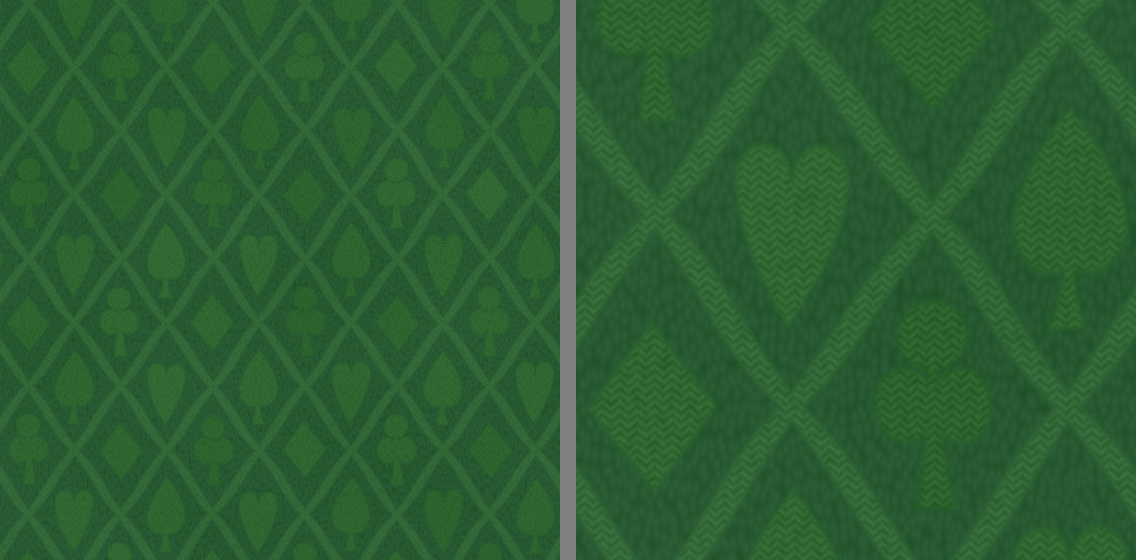
Left: the whole. Right: its middle third, enlarged.
This pattern is drawn by a three.js fragment shader. Its source:

```glsl
// Green woven cloth: a diagonal lattice holding diamonds, clubs, hearts and spades.
#define HALF_PITCH vec2(0.0823, 0.1141)
#define ORIGIN vec2(0.0508, 0.8802)
#define MOTIF_SCALE 0.05
#define BAND_MIN 0.0056
#define BAND_MAX 0.0086
#define EDGE 0.0022
#define GROUND vec3(0.145, 0.343, 0.187)
#define BAND vec3(0.192, 0.402, 0.214)
#define MOTIF vec3(0.172, 0.397, 0.182)
#define THREAD_TINT vec3(0.050, 0.044, 0.052)
#define THREADS vec2(96.0, 190.0)
#define TAU 6.2831853

varying vec2 vUv;

vec2 hash2(vec2 p) {
  vec2 k = vec2(dot(p, vec2(127.1, 311.7)), dot(p, vec2(269.5, 183.3)));
  return fract(sin(k) * 43758.5);
}

// Cellular noise: distance to the nearest scattered point.
float cellular(vec2 p) {
  vec2 cell = floor(p);
  float nearest = 2.0;
  for (int y = -1; y <= 1; y++) {
    for (int x = -1; x <= 1; x++) {
      vec2 c = cell + vec2(float(x), float(y));
      nearest = min(nearest, length(c + hash2(c) - p));
    }
  }
  return nearest;
}

// Chevron rows of thread, from -1 to 1.
float herringbone(vec2 p) {
  float zigzag = abs(fract(p.x * THREADS.x) - 0.5) * 1.7;
  return sin(TAU * (p.y * THREADS.y + zigzag));
}

// Two round lobes above a body that tapers to a point below.
float leaf(vec2 p, float lobe, float len) {
  float halfWidth = 0.68;
  p.x = abs(p.x);
  float lobes = length(vec2(p.x - lobe, p.y * 0.8)) - (halfWidth - lobe);
  float t = max(-p.y / len, 0.0);
  float body = max(p.x - halfWidth * (1.0 - pow(t, 1.7)), p.y);
  return min(lobes, body);
}

// Stalk from y = top down to y = foot, flaring at the foot.
float stalk(vec2 p, float top, float foot) {
  float t = clamp((top - p.y) / (top - foot), 0.0, 1.0);
  return max(abs(p.x) - mix(0.07, 0.23, t * t), max(p.y - top, foot - p.y));
}

float diamond(vec2 p) {
  return (abs(p.x) / 0.77 + abs(p.y) - 1.0) * 0.61;
}

float club(vec2 p) {
  float crown = length(p - vec2(0.0, 0.86)) - 0.42;
  float sides = length(vec2(abs(p.x) - 0.33, (p.y - 0.03) * 0.82)) - 0.37;
  return min(min(crown, sides), stalk(p, 0.5, -1.2));
}

float heart(vec2 p) {
  return leaf(p - vec2(0.0, 0.42), 0.34, 1.78);
}

float spade(vec2 p) {
  return min(leaf(-p - vec2(0.0, 0.1), 0.2, 1.4), stalk(p, -0.5, -1.35));
}

// Row parity picks the pair of suits, diagonal parity picks one of the pair.
float suit(vec2 p, vec2 id) {
  bool oddRow = mod(id.x + id.y, 2.0) > 0.5;
  bool oddDiagonal = mod(id.y, 2.0) > 0.5;
  if (oddRow) return oddDiagonal ? spade(p) : heart(p);
  return oddDiagonal ? club(p) : diamond(p);
}

// Signed distance to one band; along runs from -0.5 to 0.5 between crossings.
float band(float across, float along) {
  float offset = (across - sign(across) * 0.5) / (0.5 * length(1.0 / HALF_PITCH));
  float swell = mix(BAND_MIN, BAND_MAX, cos(along * TAU * 0.5));
  return abs(offset + 0.0016 * sin(along * TAU)) - swell;
}

float cover(float d) {
  return 1.0 - smoothstep(-EDGE, EDGE, d);
}

void main() {
  // Threads and slow drift of the cloth
  float chevron = herringbone(vUv);
  float speckle = 1.0 - 2.0 * cellular(vUv * vec2(230.0, 120.0));
  float drift = sin(vUv.x * 9.0 + 2.0 * sin(vUv.y * 7.0)) * sin(vUv.y * 11.0 + vUv.x * 4.0);
  vec2 p = vUv + 0.0012 * vec2(sin(vUv.y * 31.0), sin(vUv.x * 27.0 + vUv.y * 13.0));

  // Diagonal lattice cells
  vec2 q = (p - ORIGIN) / HALF_PITCH;
  vec2 diagonal = 0.5 * vec2(q.x + q.y, q.x - q.y);
  vec2 id = floor(diagonal + 0.5);
  vec2 f = diagonal - id;
  vec2 vary = hash2(id + 40.0) - 0.5;

  // Raised weave, with edges frayed by the threads
  float fray = 0.0009 * (chevron + speckle);
  float bands = cover(min(band(f.x, f.y), band(f.y, f.x)) + fray);
  vec2 local = vec2(f.x + f.y, f.x - f.y) * HALF_PITCH + 0.004 * vary;
  float motif = cover(suit(local / MOTIF_SCALE, id) * MOTIF_SCALE + fray);

  vec3 color = mix(GROUND, BAND, bands);
  color = mix(color, MOTIF + 0.02 * vary.x, motif);
  float raised = max(bands, motif);
  float thread = mix(0.55 * speckle, 0.5 * chevron + 0.4 * speckle, raised);
  color += THREAD_TINT * (thread + 0.12 * drift);
  gl_FragColor = vec4(color, 1.0);
}
```
